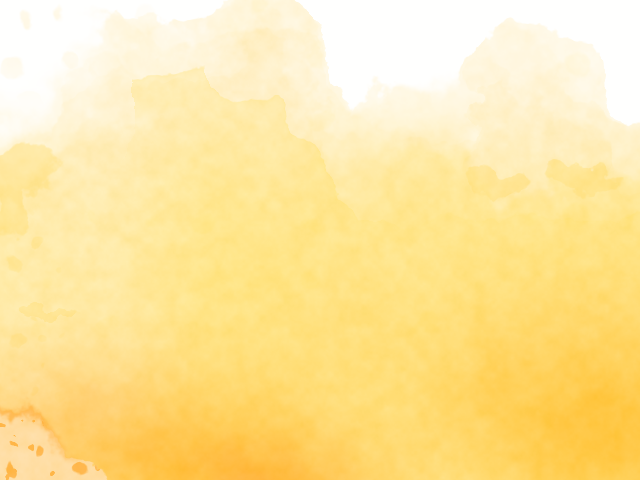
Write a WebGL 2 fragment shader that draws this background.

```glsl
#version 300 es
precision highp float;
uniform vec2 u_resolution;
out vec4 outColor;

#define PAPER vec3(1.0, 0.999, 0.995)
#define CREAM vec3(1.0, 0.94, 0.78)
#define YELLOW vec3(1.0, 0.90, 0.54)
#define GOLD vec3(1.0, 0.78, 0.26)
#define ORANGE vec3(1.0, 0.69, 0.23)
#define PEACH vec3(1.0, 0.87, 0.66)
#define RAGGED 0.13
#define MOTTLE 0.26
#define GRAIN 0.085

float hash(vec2 p) {
  vec3 q = fract(vec3(p.xyx) * 0.1031);
  q += dot(q, q.yzx + 33.33);
  return fract((q.x + q.y) * q.z);
}

float noise(vec2 p) {
  vec2 i = floor(p), f = fract(p);
  f = f * f * (3.0 - 2.0 * f);
  return mix(mix(hash(i), hash(i + vec2(1, 0)), f.x),
             mix(hash(i + vec2(0, 1)), hash(i + vec2(1, 1)), f.x), f.y);
}

// Layered noise, centred on zero
float fbm(vec2 p) {
  float sum = -0.48, amp = 0.5;
  for (int i = 0; i < 5; i++) {
    sum += amp * noise(p);
    p = 2.03 * p + 7.3;
    amp *= 0.5;
  }
  return sum;
}

float rise(float a, float b, float x) { return smoothstep(a, b, x); }

// Gaussian pool of pigment
float glow(vec2 p, vec2 centre, vec2 radius) {
  vec2 q = (p - centre) / radius;
  return exp(-dot(q, q));
}

// Elliptical stain with a crisp rim
float stain(vec2 p, vec2 centre, vec2 radius) {
  return 1.0 - smoothstep(0.88, 1.06, length((p - centre) / radius));
}

// One droplet per cell, with hashed place, size and presence
float droplets(vec2 p, float cells, float density) {
  vec2 g = p * cells, id = floor(g);
  vec2 centre = 0.35 + 0.3 * vec2(hash(id + 3.1), hash(id + 17.7));
  float radius = 0.08 + 0.22 * hash(id + 41.3);
  float d = length(fract(g) - centre) - radius;
  return (1.0 - smoothstep(-0.05, 0.05, d)) * step(hash(id), density);
}

// Upper limit of the pale wash
float washTop(float x) {
  return 0.74 + 0.21 * rise(0.03, 0.25, x) + 0.08 * rise(0.38, 0.50, x)
    - 0.22 * rise(0.63, 0.72, x) + 0.02 * rise(0.74, 0.82, x)
    + 0.11 * rise(0.965, 1.0, x) - 0.045 * rise(1.05, 1.24, x)
    - 0.15 * rise(1.24, 1.31, x);
}

// Crisp upper limit of the denser wash, falling to the right
float veilTop(float x) {
  return 0.66 + 0.19 * rise(0.265, 0.275, x) - 0.065 * rise(0.42, 0.45, x)
    - 0.07 * rise(0.56, 0.62, x) - 0.17 * rise(0.63, 0.76, x);
}

// Blurry band of denser wash on the right
float bandTop(float x) {
  return 0.70 - 0.115 * rise(0.95, 1.06, x) + 0.06 * rise(1.14, 1.19, x);
}

void main() {
  vec2 p = gl_FragCoord.xy / u_resolution.y;
  p.x *= u_resolution.y / u_resolution.x * 4.0 / 3.0;
  float cloud = fbm(p * 5.0 + 2.0), blotch = fbm(p * 17.0 + 5.0);
  vec2 wobble = vec2(fbm(p * 14.0), fbm(p * 14.0 + 31.0));
  vec2 w = p + RAGGED * wobble, soft = p + 0.4 * RAGGED * wobble;
  vec2 v = p + 0.55 * RAGGED * wobble;

  // Pale wash, feathered at the far left and in the white bay
  float depth = washTop(w.x) - w.y;
  float feather = 0.004 + 0.07 * (1.0 - rise(0.12, 0.25, p.x))
    + 0.03 * glow(p, vec2(0.91, 0.84), vec2(0.07, 0.2));
  float wash = smoothstep(-feather, feather, depth);

  // Overlapping translucent layers with torn edges
  float layers = 0.0;
  for (int i = 0; i < 4; i++) {
    float k = float(i);
    float field = depth - 0.02 - 0.045 * k + 0.4 * fbm(p * (5.0 + k) + 19.0 * k);
    float blur = 0.004 + 0.05 * noise(p * 5.0 + 11.0 * k);
    layers += 0.25 * smoothstep(0.0, blur, field);
  }
  wash *= 0.40 + 0.60 * layers + 0.25 * blotch;
  wash *= 1.0 - 0.4 * glow(p, vec2(0.84, 0.81), vec2(0.15, 0.08))
    - 0.4 * glow(p, vec2(0.1, 0.86), vec2(0.15, 0.09));
  float faint = droplets(soft, 11.0, 0.7) * glow(p, vec2(0.1, 0.93), vec2(0.18, 0.12));
  wash = max(wash, 0.45 * faint);
  vec3 col = mix(PAPER, CREAM, clamp(wash, 0.0, 1.0));

  // Denser wash: crisp on the left shoulder, blurry on the right
  float below = veilTop(v.x) - v.y;
  float presence = max(rise(0.20, 0.46, p.x), rise(0.73, 0.79, p.y));
  float crisp = smoothstep(-0.002, 0.004, below) * presence;
  float blurry = smoothstep(-0.015, 0.03, bandTop(w.x) - w.y + 0.12 * cloud) * rise(0.68, 0.88, p.x);
  float veil = max(crisp, 0.85 * blurry);
  float body = 1.0 - rise(0.46, 0.86, p.y + 0.15 * cloud);
  float bare = mix(0.52, 0.82, rise(0.55, 0.7, p.x) * (1.0 - rise(0.9, 1.0, p.x)));
  float yellow = mix(bare * body, 0.40 + 0.60 * body, veil) * (0.75 + 0.25 * layers);
  yellow += 0.22 * crisp * exp(-abs(below) * 120.0) * rise(0.5, 0.6, p.y);

  // Stains along the left margin and under the right bay
  float pools = max(stain(w, vec2(0.035, 0.64), vec2(0.085, 0.055)),
                    stain(w, vec2(0.025, 0.56), vec2(0.045, 0.07)));
  pools = max(pools, stain(w, vec2(0.08, 0.36), vec2(0.045, 0.017)));
  pools = max(pools, stain(w, vec2(1.04, 0.615), vec2(0.05, 0.037)));
  pools = max(pools, stain(w, vec2(1.22, 0.63), vec2(0.065, 0.025)));
  float spots = droplets(soft + 0.07, 9.0, 0.4) * rise(0.25, 0.35, p.y);
  float margin = droplets(soft, 19.0, 0.5) * (1.0 - rise(0.05, 0.2, p.x)) * (1.0 - rise(0.5, 0.6, p.y));
  yellow += 0.12 * spots + MOTTLE * (0.7 * cloud + 0.5 * blotch);
  col = mix(col, YELLOW, clamp(yellow, 0.0, 1.1) * rise(-0.01, 0.03, depth));
  col = mix(col, mix(YELLOW, GOLD, 0.2), max(0.5 * pools, 0.4 * margin));

  // Warm pigment settled at the bottom and right
  float gold = 0.97 * glow(p, vec2(1.26, 0.14), vec2(0.34, 0.22))
    + 0.85 * glow(p, vec2(0.45, -0.01), vec2(0.35, 0.21))
    + 0.10 * glow(p, vec2(0.73, 0.35), vec2(0.12, 0.13))
    - 0.15 * glow(p, vec2(0.76, 0.08), vec2(0.12, 0.12));
  gold *= 1.0 + 0.9 * cloud + 0.4 * blotch;
  col = mix(col, GOLD, clamp(gold, 0.0, 1.0));
  float ember = 0.6 * glow(p, vec2(0.53, -0.03), vec2(0.22, 0.12))
    + 0.36 * glow(p, vec2(0.12, 0.13), vec2(0.25, 0.13));
  col = mix(col, ORANGE, ember * (1.0 + blotch));

  // Peach corner with a torn rim and orange drops
  float corner = 0.185 - w.y - 0.76 * w.x;
  float torn = smoothstep(-0.003, 0.004, corner);
  col = mix(col, PEACH, 0.85 * torn);
  float rim = exp(-pow((corner - 0.002) / 0.014, 2.0)) * (1.0 - rise(0.06, 0.2, p.x));
  float drops = max(droplets(soft, 21.0, 0.65), droplets(soft, 47.0, 0.35)) * torn;
  col = mix(col, ORANGE, max(0.85 * drops, 0.75 * rim));

  // Fine paper tooth, only where pigment lies
  float tooth = fbm(p * 42.0);
  col += GRAIN * tooth * vec3(0.1, 0.5, 1.6) * clamp(wash, 0.0, 1.0);
  outColor = vec4(clamp(col, 0.0, 1.0), 1.0);
}
```
